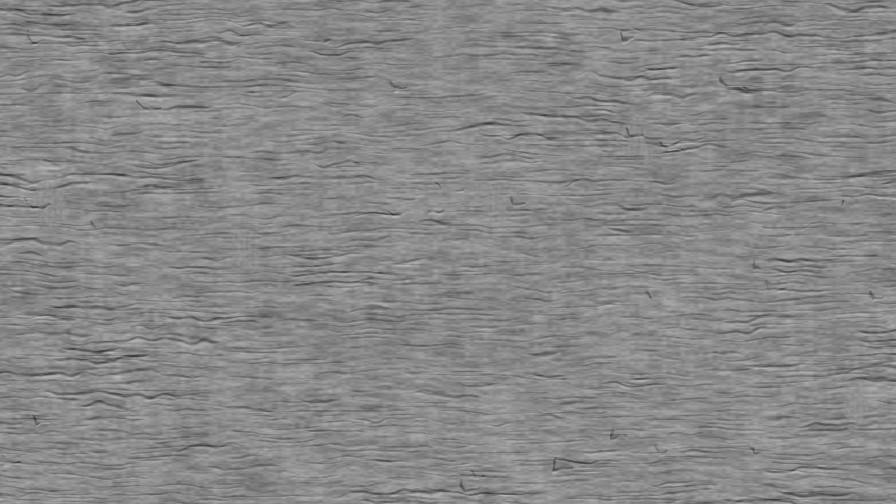
This texture is drawn by a Shadertoy shader. Its source:

```glsl
// Weathered grey wood: stretched value noise makes the horizontal fibres,
// bent rows of tapered dashes make the crisp cracks, and loops scatter
// chipped gouges and pale, worn patches over the board.

float hash(vec2 p) {
    return fract(sin(dot(p, vec2(127.1, 311.7))) * 43758.5453);
}

float noise(vec2 p) {
    vec2 i = floor(p), f = fract(p);
    f = f * f * (3.0 - 2.0 * f);
    return mix(mix(hash(i), hash(i + vec2(1, 0)), f.x),
               mix(hash(i + vec2(0, 1)), hash(i + vec2(1, 1)), f.x), f.y);
}

float segmentDistance(vec2 p, vec2 a, vec2 b) {
    vec2 ab = b - a;
    return length(p - a - ab * clamp(dot(p - a, ab) / dot(ab, ab), 0.0, 1.0));
}

// Rows of tapered dashes along the grain: dark is positive, the lit edge
// below each dash is negative
float cracks(vec2 p, float rows, float dashes, float width, float amount) {
    float v = p.y * rows + 1.3 * noise(p * vec2(9.0, 0.3 * rows))
            + 0.5 * noise(p * vec2(38.0, 0.5 * rows));
    float row = floor(v);
    float offset = 0.35 + 0.3 * hash(vec2(row, 4.0));
    float d = (fract(v) - offset) / rows;
    float presence = noise(vec2(p.x * dashes + 40.0 * hash(vec2(row, 9.0)), row * 7.0));
    float taper = smoothstep(0.0, 0.28, presence - 1.0 + amount);
    float w = width * (0.35 + 0.65 * taper);
    float dark = 1.0 - smoothstep(0.3 * w, w, abs(d));
    float lit = 1.0 - smoothstep(0.3 * w, w, abs(d + 1.7 * w));
    return taper * (dark - 0.4 * lit);
}

// Chip: a slanted cut running into a flat one, with a lit lower lip
float gouge(vec2 p, float size, float slant) {
    vec2 start = vec2(-slant * size, 0.6 * size);
    vec2 corner = vec2(-0.3 * size, -0.2 * size);
    vec2 tip = vec2(size, -0.05 * size);
    float cut = min(segmentDistance(p, start, corner), segmentDistance(p, corner, tip));
    float lip = segmentDistance(p + vec2(0.0, 0.005), corner, tip);
    return 1.0 - smoothstep(0.0008, 0.0038, cut)
         - 0.6 * (1.0 - smoothstep(0.0005, 0.0035, lip));
}

void mainImage(out vec4 fragColor, in vec2 fragCoord) {
    vec2 uv = fragCoord / iResolution.y;
    float aspect = iResolution.x / iResolution.y;

    // Bend the grain gently
    vec2 p = uv;
    p.y += 0.012 * noise(uv * vec2(4.0, 6.0)) + 0.005 * noise(uv * vec2(19.0, 25.0));

    // Fibres from broad to fine
    float grey = 0.545;
    grey += 0.03 * (noise(p * vec2(4.0, 9.0) + 5.0) - 0.5);
    grey += 0.06 * (noise(p * vec2(15.0, 100.0) + 17.0) - 0.5);
    grey += 0.12 * (noise(p * vec2(30.0, 200.0) + 43.0) - 0.5);
    grey += 0.09 * (noise(p * vec2(110.0, 270.0) + 71.0) - 0.5);

    // Fine and coarse cracks, crowding together in rough areas
    float rough = smoothstep(0.6, 0.85, noise(uv * vec2(5.0, 11.0) + 90.0));
    grey -= 0.09 * cracks(p, 105.0, 15.0, 0.0026, 0.54);
    grey -= 0.15 * cracks(p + 3.7, 46.0, 11.0, 0.0038, 0.33 + 0.32 * rough);
    grey += 0.07 * rough * (noise(uv * vec2(90.0, 140.0)) - 0.5);

    // Small dark stains, frayed by the fibres
    float stain = noise(p * vec2(8.0, 26.0) + 12.0) * 0.65
                + noise(p * vec2(34.0, 130.0) + 3.0) * 0.35;
    grey -= 0.07 * smoothstep(0.69, 0.86, stain);

    // Worn patches: pale and faintly cross-hatched
    for (int i = 0; i < 5; i++) {
        float id = float(i);
        vec2 center = vec2((id + 0.2 + 0.6 * hash(vec2(id, 2.0))) / 5.0 * aspect,
                           0.15 + 0.7 * hash(vec2(id, 8.0)));
        vec2 d = (uv - center) / vec2(0.034, 0.045);
        float ragged = length(d) + 1.1 * (noise(uv * vec2(45.0, 80.0)) - 0.5);
        float patchMask = 1.0 - smoothstep(0.65, 1.0, ragged);
        float hatch = sin(uv.x * 560.0) * 0.012 + sin(uv.y * 480.0) * 0.012;
        float wornGrey = 0.565 + hatch + 0.10 * (noise(uv * 190.0) - 0.5);
        grey = mix(grey, wornGrey, 0.65 * patchMask);
    }

    // Scattered gouges
    for (int i = 0; i < 30; i++) {
        float id = float(i);
        vec2 center = vec2(hash(vec2(id, 21.0)) * aspect, hash(vec2(id, 37.0)));
        float size = mix(0.012, 0.028, hash(vec2(id, 53.0)));
        float slant = mix(0.2, 1.1, hash(vec2(id, 64.0)));
        vec2 wobble = 0.008 * vec2(noise(uv * 80.0), noise(uv * 70.0 + 9.0));
        float wear = smoothstep(0.15, 0.7, noise(uv * vec2(60.0, 90.0) + id));
        grey -= 0.16 * wear * gouge(uv - center + wobble, size, slant);
    }

    fragColor = vec4(vec3(clamp(grey, 0.22, 0.74)), 1.0);
}
```
